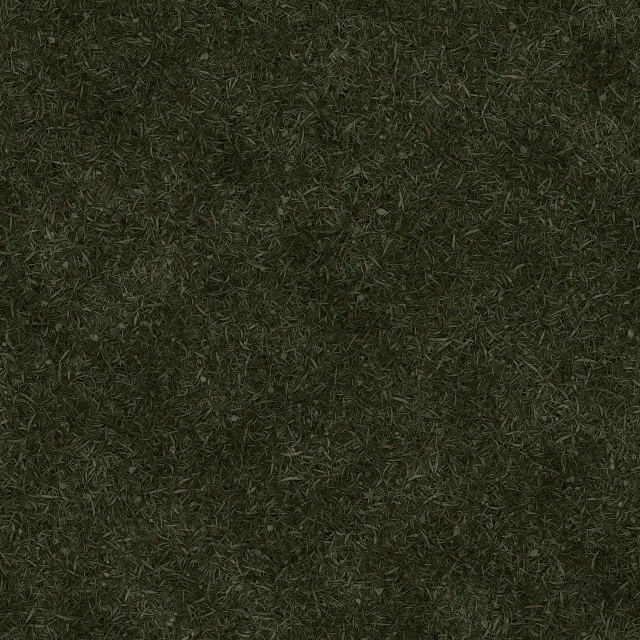
Write a Shadertoy shader that draws this texture.

```glsl
// Dim, matted meadow turf: layers of short curved grass blades are scattered
// in wrapped hash grids over a dark cellular litter, each with a soft shadow.
// Layered sines of whole frequency add broad patches, so the square tiles.

#define SHADOW vec3(0.07, 0.06, 0.015)
#define MOSS vec3(0.19, 0.20, 0.10)
#define PALE vec3(0.31, 0.32, 0.24)
#define STRAW_TINT vec3(1.14, 0.93, 0.92)
#define STRAW_SHARE 0.08
#define LAYERS 7
#define BLADES_PER_CELL 2
#define LITTER_CELLS 84.0
#define SHADE_DEPTH 0.32
#define PATCH_DEPTH 0.07
#define GRAIN 0.035

const float TAU = 6.2832;

// Integer hash: three values in 0..1
vec3 hash3(ivec3 seed) {
    uvec3 v = uvec3(seed) * 1664525u + 1013904223u;
    v.x += v.y * v.z; v.y += v.z * v.x; v.z += v.x * v.y;
    v ^= v >> 16u;
    v.x += v.y * v.z; v.y += v.z * v.x; v.z += v.x * v.y;
    return vec3(v & 0xffffu) / 65535.0;
}

// Hash of a grid cell that wraps after n cells
vec3 cellHash(vec2 cell, float n, int salt) {
    return hash3(ivec3(ivec2(mod(cell, n)), salt));
}

vec3 turfColor(float tone) {
    return tone < 0.5 ? mix(SHADOW, MOSS, tone * 2.0)
                      : mix(MOSS, PALE, tone * 2.0 - 1.0);
}

// Broad patches, about -1..1
float patches(vec2 uv) {
    float sum = 0.0;
    for (int i = 0; i < 10; i++) {
        vec3 h = hash3(ivec3(i, 5, 91));
        vec2 freq = floor(h.xy * 15.0) - 7.0;
        sum += sin(TAU * (dot(freq, uv) + h.z) + 0.8 * sin(TAU * (3.0 * uv.y + h.x)));
    }
    return sum / 4.0;
}

// Dark litter of small cellular crumbs, some of them reddish brown
vec3 litter(vec2 uv) {
    vec2 p = uv * LITTER_CELLS, cell = floor(p);
    float nearest = 9.0;
    vec3 crumb = vec3(0.0);
    for (int y = -1; y <= 1; y++)
    for (int x = -1; x <= 1; x++) {
        vec2 c = cell + vec2(x, y);
        vec3 h = cellHash(c, LITTER_CELLS, 40);
        float d = length(p - c - h.xy);
        if (d < nearest) { nearest = d; crumb = h; }
    }
    float tone = mix(0.25, 0.75, crumb.z) - 0.35 * nearest;
    float brown = step(0.7, fract(crumb.z * 7.0));
    return turfColor(max(tone, 0.0)) * mix(vec3(1.0), STRAW_TINT, brown);
}

// One layer of blades painted over the colour below
vec3 bladeLayer(vec3 below, vec2 uv, int layer, float patchTone) {
    float n = 34.0 + 10.0 * float((layer * 3) % 5);
    float soft = 0.6 * n / iResolution.y;
    vec2 p = uv * n, cell = floor(p);
    vec3 col = below;
    for (int y = -1; y <= 1; y++)
    for (int x = -1; x <= 1; x++)
    for (int k = 0; k < BLADES_PER_CELL; k++) {
        vec2 c = cell + vec2(x, y);
        int salt = 100 + layer * 16 + k * 2;
        vec3 place = cellHash(c, n, salt);
        vec3 form = cellHash(c, n, salt + 1);

        // Blade frame: q.x runs along the blade, q.y across it
        float angle = place.z * TAU;
        vec2 axis = vec2(cos(angle), sin(angle));
        vec2 q = p - c - place.xy;
        q = vec2(dot(q, axis), dot(q, vec2(-axis.y, axis.x)));
        float halfLen = mix(0.28, 0.75, form.x);
        float broad = step(0.94, form.y);
        halfLen *= 1.0 - 0.55 * broad;
        float s = q.x / halfLen;
        if (abs(s) > 1.4) continue;
        float across = q.y - (fract(form.x * 13.0) - 0.5) * 0.35 * (s * s - 0.4);
        float width = mix(0.035, 0.085, form.y) + 0.09 * broad;
        float d = abs(across) - width * (1.0 - s * s);

        // Soft contact shadow, then the blade with one lit side
        float ends = 1.0 - smoothstep(0.8, 1.3, abs(s));
        col *= 1.0 - SHADE_DEPTH * ends * (1.0 - smoothstep(0.0, 0.13, d));
        float cover = 1.0 - smoothstep(-soft, soft, d);
        float tone = mix(0.34, 1.22, form.z) + PATCH_DEPTH * patchTone;
        tone += 0.12 * clamp(across / width, -1.0, 1.0) + 0.08 * s;
        vec3 blade = turfColor(tone);
        float kind = fract(form.y * 17.0);
        blade *= kind < STRAW_SHARE ? STRAW_TINT : mix(vec3(1.0), vec3(0.94, 1.03, 0.93), kind);
        col = mix(col, blade, cover);
    }
    return col;
}

void mainImage(out vec4 fragColor, in vec2 fragCoord) {
    vec2 uv = fragCoord / iResolution.xy;
    float patchTone = patches(uv);
    vec3 col = litter(uv);
    for (int i = 0; i < LAYERS; i++) col = bladeLayer(col, uv, i, patchTone);

    // Broad light and fine grain
    col *= 1.0 + PATCH_DEPTH * patchTone;
    col += GRAIN * (cellHash(floor(uv * 512.0), 512.0, 7).x - 0.5);
    fragColor = vec4(clamp(col, 0.0, 1.0), 1.0);
}
```
